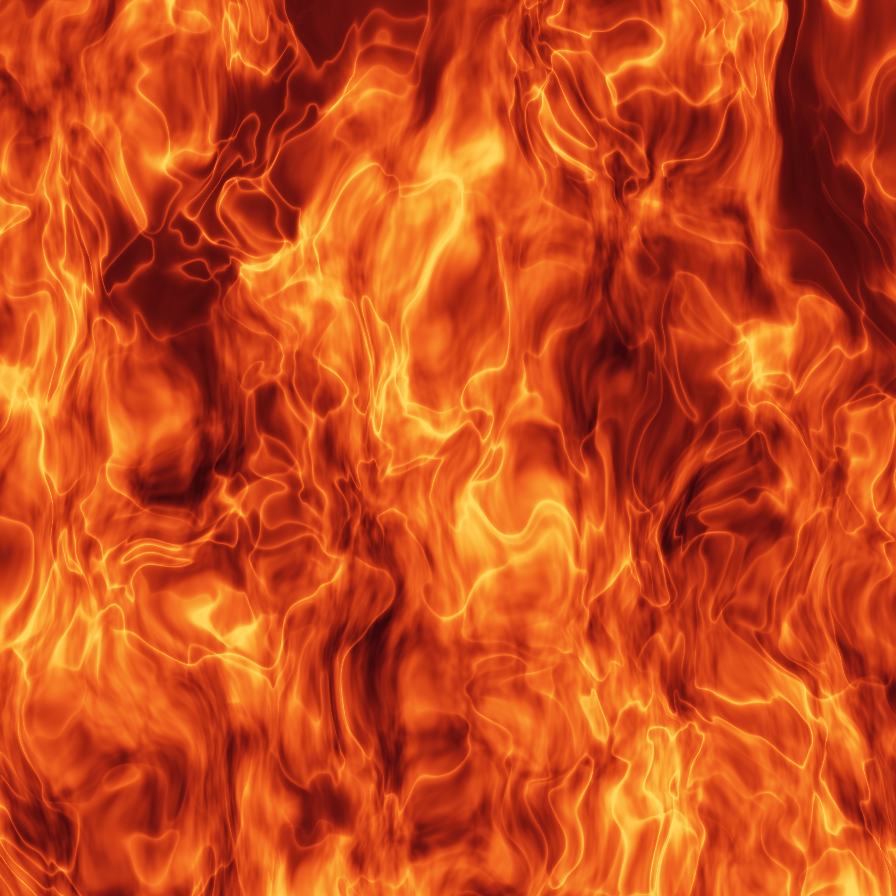
Give the GLSL for this texture, as a three.js fragment shader.

```glsl
// A wall of fire: warped gradient noise gives broad heat, rising streaks and dark
// cavities; zero lines of further noise become thin curling flame edges that glow
// on one side. The summed heat, in standard deviations, picks a colour from a ramp.

varying vec2 vUv;

// Colour ramp, from cold to hot
const vec3 SOOT   = vec3(0.24, 0.03, 0.04);
const vec3 EMBER  = vec3(0.46, 0.08, 0.06);
const vec3 CRIMSON = vec3(0.67, 0.15, 0.07);
const vec3 RED    = vec3(0.83, 0.25, 0.09);
const vec3 ORANGE = vec3(0.93, 0.37, 0.12);
const vec3 AMBER  = vec3(0.96, 0.50, 0.15);
const vec3 GOLD   = vec3(0.98, 0.66, 0.20);
const vec3 PALE   = vec3(1.00, 0.83, 0.36);

// Flow and shape
const vec2 RISE = vec2(1.0, 0.6);        // stretches features upward
const float BIG_SWIRL = 0.12;
const float SMALL_CURL = 0.028;
const float EDGE_WIDTH = 0.0022;         // flame edge, in canvas units
const float GLOW_WIDTH = 0.12;           // glow beside an edge, in noise units
const int SHEET_LAYERS = 3;

// Strengths, in standard deviations of heat
const float HEAT_BIAS = -0.25;
const float BROAD_HEAT = 2.5;
const float LICK_HEAT = 1.9;
const float STREAK_HEAT = 1.5;
const float SHEET_HEAT = 2.2;
const float CAVITY_HEAT = -2.5;

const float TAU = 6.28319;

vec2 randomDirection(vec2 cell) {
  vec3 k = fract(cell.xyx * vec3(0.1031, 0.1030, 0.0973));
  k += dot(k, k.yzx + 33.33);
  float angle = TAU * fract((k.x + k.y) * k.z);
  return vec2(cos(angle), sin(angle));
}

float gradientNoise(vec2 p) {
  vec2 cell = floor(p);
  vec2 f = p - cell;
  vec2 w = f * f * f * (f * (f * 6.0 - 15.0) + 10.0);
  vec2 e = vec2(0.0, 1.0);
  float a = dot(randomDirection(cell), f);
  float b = dot(randomDirection(cell + e.yx), f - e.yx);
  float c = dot(randomDirection(cell + e.xy), f - e.xy);
  float d = dot(randomDirection(cell + e.yy), f - e.yy);
  return mix(mix(a, b, w.x), mix(c, d, w.x), w.y);
}

float fbm(vec2 p, int octaves) {
  float sum = 0.0;
  float amplitude = 1.0;
  for (int i = 0; i < 6; i++) {
    if (i >= octaves) break;
    sum += amplitude * gradientNoise(p);
    p = p * 2.03 + vec2(17.3, 9.1);
    amplitude *= 0.54;
  }
  return sum;
}

vec2 fbmOffset(vec2 p, int octaves) {
  return vec2(fbm(p + 5.7, octaves), fbm(p + vec2(41.3, 83.9), octaves));
}

// A crisp line where the noise crosses zero, fading softly to one side
float flameSheet(vec2 p, float frequency) {
  vec2 q = p * RISE * frequency;
  float n = gradientNoise(q) + 0.25 * gradientNoise(q * 2.3 + 31.0);
  float width = EDGE_WIDTH * frequency;
  float edge = exp(-abs(n) / width);
  float glow = smoothstep(-width, width, n) * exp(-max(n, 0.0) / GLOW_WIDTH);
  return 0.7 * edge + 0.4 * glow;
}

float flameSheets(vec2 p) {
  float sum = 0.0;
  float frequency = 7.0;
  for (int i = 0; i < SHEET_LAYERS; i++) {
    vec2 shift = vec2(3.7, 8.3) * float(i + 1);
    float patches = smoothstep(-0.3, 0.35, gradientNoise(p * 5.0 + shift));
    sum += patches * flameSheet(p + shift, frequency);
    frequency *= 1.85;
  }
  return sum;
}

vec3 addStop(vec3 below, vec3 above, float heat, float from, float to) {
  return mix(below, above, clamp((heat - from) / (to - from), 0.0, 1.0));
}

vec3 fireColour(float heat) {
  vec3 c = addStop(SOOT, EMBER, heat, -2.8, -1.81);
  c = addStop(c, CRIMSON, heat, -1.81, -1.02);
  c = addStop(c, RED, heat, -1.02, -0.23);
  c = addStop(c, ORANGE, heat, -0.23, 0.55);
  c = addStop(c, AMBER, heat, 0.55, 1.25);
  c = addStop(c, GOLD, heat, 1.25, 1.88);
  return addStop(c, PALE, heat, 1.88, 3.0);
}

void main() {
  // Flow: large swirls, then small curls on top
  vec2 swirl = BIG_SWIRL * fbmOffset(vUv * RISE * 4.0, 3);
  vec2 flow = vUv + swirl;
  flow += SMALL_CURL * fbmOffset(flow * 12.0, 2);

  // Burning body
  float heat = HEAT_BIAS + BROAD_HEAT * fbm(flow * RISE * 4.6 + 2.4, 6);
  heat += LICK_HEAT * fbm((flow + 6.1) * vec2(14.0, 7.0), 4);
  heat += STREAK_HEAT * fbm((vUv + 0.6 * swirl) * vec2(48.0, 16.0), 3);

  // Dark cavities, more of them higher up, crossed by bright edges
  float hollow = fbm(flow * RISE * 3.2 + 13.6, 4) + 0.25 * (vUv.y - 0.5);
  heat = mix(heat, CAVITY_HEAT, 0.85 * smoothstep(0.16, 0.42, hollow));
  heat += SHEET_HEAT * flameSheets(flow);

  gl_FragColor = vec4(fireColour(heat), 1.0);
}
```
